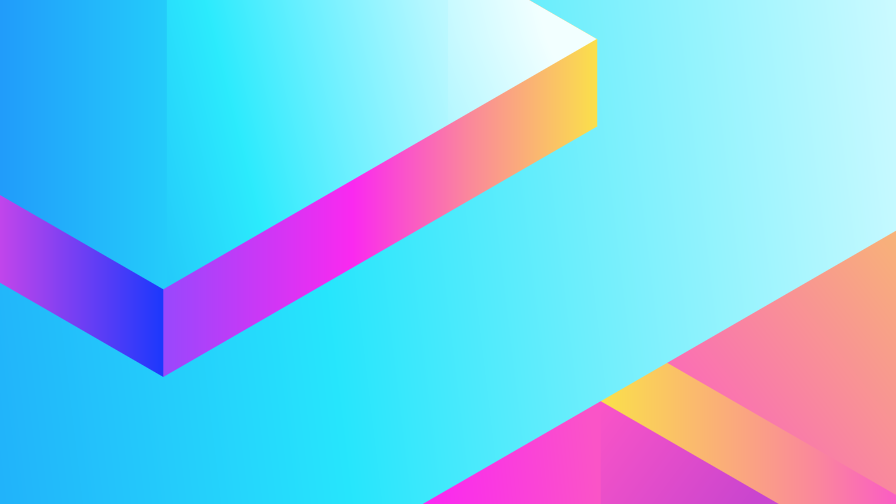
Reproduce this background procedurally as a Shadertoy shader.

```glsl
const float SLOPE = 0.5774;                  // isometric 30 degree edges
const float THICKNESS = 0.174;
const vec2 SLAB_FRONT = vec2(0.324, 0.426);
const vec2 SLAB_TIP = vec2(1.185, 0.922);
const vec2 RIDGE_LOW = vec2(1.192, 0.204);
const vec2 RIDGE_HIGH = vec2(1.324, 0.280);

const vec3 AZURE = vec3(0.13, 0.70, 0.98);
const vec3 CYAN = vec3(0.15, 0.90, 0.99);
const vec3 ICE = vec3(0.80, 0.98, 1.0);
const vec3 MAGENTA = vec3(0.98, 0.16, 0.94);
const vec3 CORAL = vec3(0.98, 0.53, 0.61);
const vec3 YELLOW = vec3(0.98, 0.88, 0.29);

// Position of x between two stops, from 0 to 1
float span(float a, float b, float x) {
    return clamp((x - a) / (b - a), 0.0, 1.0);
}

// Signed distance above a sloping line through a point
float above(vec2 p, vec2 origin, float slope) {
    vec2 d = p - origin;
    return (d.y - slope * d.x) / sqrt(1.0 + slope * slope);
}

// Signed distance above a V with its lowest point at the origin
float aboveValley(vec2 p, vec2 origin) {
    return min(above(p, origin, SLOPE), above(p, origin, -SLOPE));
}

float cover(float d, float pixel) {
    return clamp(d / pixel + 0.5, 0.0, 1.0);
}

vec3 backdrop(vec2 p) {
    float t = p.x + 0.12 * p.y;
    vec3 c = mix(AZURE, CYAN, span(0.0, 0.70, t));
    c = mix(c, vec3(0.48, 0.94, 0.99), span(0.70, 1.30, t));
    return mix(c, ICE, span(1.30, 1.90, t));
}

vec3 slabTop(vec2 p, float pixel) {
    // Tilted sweep, with a faint fold that fades downwards
    float lift = p.y - SLAB_FRONT.y;
    float fold = cover(p.x - 0.889, pixel) * span(0.25, 0.5, lift);
    float t = p.x + 0.25 * lift + 0.04 * fold;
    vec3 c = mix(vec3(0.14, 0.79, 0.98), vec3(0.17, 0.92, 0.99), span(0.33, 0.55, t));
    c = mix(c, vec3(0.42, 0.94, 1.0), span(0.55, 0.75, t));
    c = mix(c, vec3(0.72, 0.97, 1.0), span(0.75, 1.0, t));
    c = mix(c, vec3(0.95, 1.0, 1.0), span(1.0, 1.25, t));

    // Deeper blue panel on the left
    vec3 panel = mix(vec3(0.13, 0.61, 0.98), vec3(0.14, 0.80, 0.98), span(0.0, 0.331, p.x));
    return mix(panel, c, cover(p.x - 0.331, pixel));
}

vec3 slabSide(vec2 p, float pixel) {
    vec3 left = mix(vec3(0.76, 0.27, 0.92), vec3(0.11, 0.22, 0.99), span(0.0, SLAB_FRONT.x, p.x));
    vec3 right = mix(vec3(0.60, 0.28, 0.99), MAGENTA, span(SLAB_FRONT.x, 0.70, p.x));
    right = mix(right, CORAL, span(0.70, 0.93, p.x));
    right = mix(right, YELLOW, span(0.93, SLAB_TIP.x, p.x));
    return mix(left, right, cover(p.x - SLAB_FRONT.x, pixel));
}

vec3 ridgeStrip(vec2 p) {
    vec3 c = mix(YELLOW, CORAL, span(RIDGE_LOW.x, 1.62, p.x));
    return mix(c, vec3(0.98, 0.36, 0.77), span(1.62, 1.78, p.x));
}

vec3 ridgeRight(vec2 p) {
    float t = dot(p - RIDGE_HIGH, vec2(1.535, 1.18));
    return mix(vec3(0.98, 0.43, 0.71), vec3(0.97, 0.70, 0.47), span(0.0, 1.0, t));
}

vec3 ridgeFront(vec2 p, float pixel) {
    vec3 pink = vec3(0.98, 0.33, 0.78);
    vec3 left = mix(MAGENTA, pink, span(0.86, RIDGE_LOW.x, p.x + 0.1 * p.y));
    float t = dot(p - RIDGE_LOW, vec2(0.8, -0.6));
    vec3 right = mix(pink, vec3(0.79, 0.27, 0.81), span(0.0, 0.36, t));
    return mix(left, right, cover(p.x - RIDGE_LOW.x, pixel));
}

void mainImage(out vec4 fragColor, in vec2 fragCoord) {
    float pixel = 1.0 / iResolution.y;
    vec2 p = fragCoord * pixel;
    vec3 color = backdrop(p);

    // Lower right ridge: two faces split by a bright strip
    vec3 ridge = mix(ridgeFront(p, pixel), ridgeStrip(p), cover(above(p, RIDGE_LOW, -SLOPE), pixel));
    ridge = mix(ridge, ridgeRight(p), cover(above(p, RIDGE_HIGH, -SLOPE), pixel));
    color = mix(color, ridge, cover(-above(p, RIDGE_LOW, SLOPE), pixel));

    // Upper left slab: side faces, then the top face
    float roof = -above(p, SLAB_TIP, -SLOPE);
    float body = aboveValley(p, SLAB_FRONT - vec2(0.0, THICKNESS));
    body = min(min(body, roof), SLAB_TIP.x - p.x);
    color = mix(color, slabSide(p, pixel), cover(body, pixel));
    float top = min(aboveValley(p, SLAB_FRONT), roof);
    color = mix(color, slabTop(p, pixel), cover(top, pixel));

    fragColor = vec4(color, 1.0);
}
```
